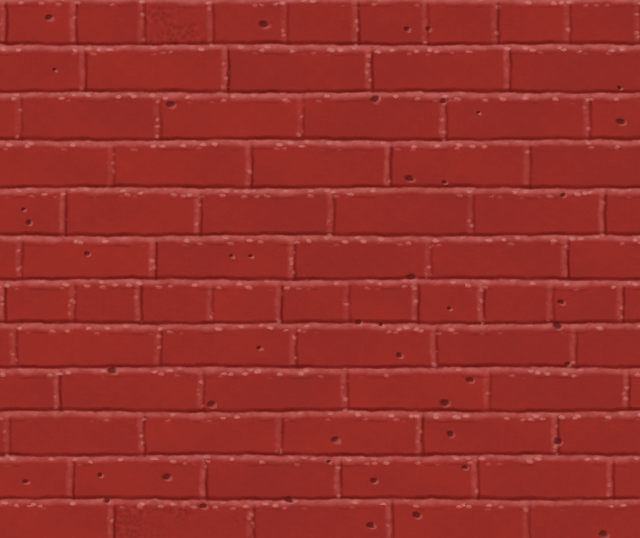
Reproduce this texture procedurally as a WebGL 2 fragment shader.

```glsl
#version 300 es
precision highp float;
// Painted red brick wall: twelve courses with sunlit ledges, soft shadows, chips and pits.
uniform vec2 u_resolution;
out vec4 fragColor;

const vec3 PAINT = vec3(0.605, 0.180, 0.150);
const vec3 PAINT_DEEP = vec3(0.565, 0.168, 0.147);
const vec3 SHADOW = vec3(0.390, 0.085, 0.075);
const vec3 LEDGE = vec3(0.715, 0.355, 0.335);
const vec3 FLECK = vec3(0.820, 0.530, 0.500);

// Per course from the top: first upright joint, brick length (canvas widths).
const vec2 COURSES[12] = vec2[12](
  vec2(0.0065, 0.110), vec2(0.130, 0.2235), vec2(0.030, 0.2235), vec2(0.176, 0.216),
  vec2(0.103, 0.211), vec2(0.030, 0.2135), vec2(0.008, 0.107), vec2(0.029, 0.2185),
  vec2(0.097, 0.2215), vec2(0.012, 0.2155), vec2(0.113, 0.2115), vec2(0.180, 0.2165));

float hash(vec2 c) {
  vec3 q = fract(c.xyx * vec3(0.1031, 0.1030, 0.0973));
  q += dot(q, q.yzx + 33.33);
  return fract((q.x + q.y) * q.z);
}

// Layered, rotated sines, roughly -1 to 1.
float waves(vec2 p) {
  float sum = 0.0, gain = 0.5;
  for (int i = 0; i < 5; i++) {
    sum += gain * sin(p.x + 1.7 * sin(p.y + float(i)));
    p = mat2(1.37, 1.21, -1.21, 1.37) * p + 2.3;
    gain *= 0.6;
  }
  return sum;
}

// Cellular noise: offset to the nearest seed (xy) and that seed's random value (z).
vec3 cells(vec2 p) {
  vec2 base = floor(p);
  vec3 nearest = vec3(9.0);
  for (int j = -1; j <= 1; j++)
    for (int i = -1; i <= 1; i++) {
      vec2 c = base + vec2(i, j);
      vec2 away = p - c - vec2(hash(c), hash(c + 41.7));
      if (dot(away, away) < dot(nearest.xy, nearest.xy)) nearest = vec3(away, hash(c + 87.3));
    }
  return nearest;
}

// Soft stripe around a centre line.
float stripe(float x, float centre, float halfWidth) {
  return 1.0 - smoothstep(0.0, halfWidth, abs(x - centre));
}

// Soft round spot.
float spot(vec2 away, float radius) {
  return 1.0 - smoothstep(radius * 0.35, radius, length(away));
}

void main() {
  vec2 p = vec2(gl_FragCoord.x, u_resolution.y - gl_FragCoord.y) / u_resolution.x;
  float rough = waves(p * vec2(170.0, 210.0));
  vec2 q = p + 0.0012 * vec2(waves(p.yx * 95.0), waves(p * 85.0 + 5.0));
  q.y += 0.0011 * sin(p.x * 13.0 + p.y * 40.0);

  // Courses: the upper five are slightly taller.
  bool upper = q.y < 0.37;
  float tall = upper ? 0.0746 : 0.0687;
  float level = upper ? (q.y + 0.003) / tall : 5.0 + (q.y - 0.37) / tall;
  float row = floor(level), bed = floor(level + 0.5);
  float y = (level - bed) * tall;

  // Upright joints, each nudged a little.
  vec2 course = COURSES[clamp(int(row), 0, 11)];
  float along = (q.x - course.x) / course.y;
  float joint = floor(along + 0.5);
  float x = (along - joint) * course.y + 0.008 * (hash(vec2(joint + 9.0, row + 3.0)) - 0.5);
  vec2 brick = vec2(joint - step(x, 0.0) + 20.0, row + 5.0);
  float jointDepth = 0.45 + 0.55 * hash(vec2(joint + 31.0, row + 17.0));

  // Brick face: tone, brushed mottling and fine grain.
  float mottle = waves(p * vec2(24.0, 38.0) + hash(brick) * 9.0);
  float grain = length(cells(p * 230.0).xy) - 0.45;
  float deep = 0.15 + 0.5 * hash(brick + 3.0) + 0.35 * mottle + 0.25 * p.x;
  vec3 color = mix(PAINT, PAINT_DEEP, clamp(deep, 0.0, 1.0));
  color *= 1.0 + 0.035 * grain + 0.014 * rough;

  // Upright joints: pale rounded edge, then a thin dark line.
  float pale = stripe(x, -0.0055, 0.0075) * jointDepth;
  float crease = stripe(x, 0.0015, 0.0042) * jointDepth;
  color = mix(color, LEDGE, pale * (0.46 + 0.2 * rough));
  color = mix(color, SHADOW, crease * (0.62 + 0.25 * mottle));

  // Bed joints: shaded underside above a sunlit ragged ledge.
  float wear = waves(vec2(p.x * 46.0, bed * 7.0));
  float underside = stripe(y, -0.0042, 0.0052);
  float ledge = smoothstep(-0.003, 0.0008, y) * (1.0 - smoothstep(0.002, 0.0115 + 0.002 * wear, y));
  color = mix(color, SHADOW, underside * (0.68 + 0.22 * wear));
  color = mix(color, LEDGE, ledge * clamp(0.88 + 0.2 * rough + 0.15 * wear - 0.22 * p.y, 0.0, 1.0));
  color = mix(color, SHADOW, stripe(y, 0.0135, 0.003) * 0.22 * smoothstep(-0.1, 0.7, wear));

  // Pale flecks gather on ledges and upright edges.
  vec3 fleck = cells(p * vec2(62.0, 95.0));
  float edge = max(stripe(y, 0.006, 0.011), 0.7 * stripe(x, -0.004, 0.009));
  float chip = spot(fleck.xy + 0.1 * rough, 0.42) * step(0.58, fleck.z);
  color = mix(color, FLECK, chip * edge * 0.6);

  // A few flaking bricks.
  float flaking = step(0.93, hash(brick + 57.0)) * smoothstep(-0.2, 0.5, mottle);
  color *= 1.0 + flaking * 0.22 * (length(cells(p * 120.0).xy) - 0.45);

  // Sparse pits with a lit lower rim.
  vec3 pit = cells(p * 21.0 + 3.0);
  vec2 hollow = pit.xy * vec2(0.75, 1.0) + 0.025 * rough;
  float present = step(0.86, pit.z);
  float size = 0.07 + 0.7 * max(pit.z - 0.86, 0.0);
  color = mix(color, FLECK, present * spot(hollow - vec2(0.05, 0.06), size) * 0.4);
  color = mix(color, SHADOW * 0.8, present * spot(hollow, size) * 0.75);

  fragColor = vec4(clamp(color, 0.0, 1.0), 1.0);
}
```
